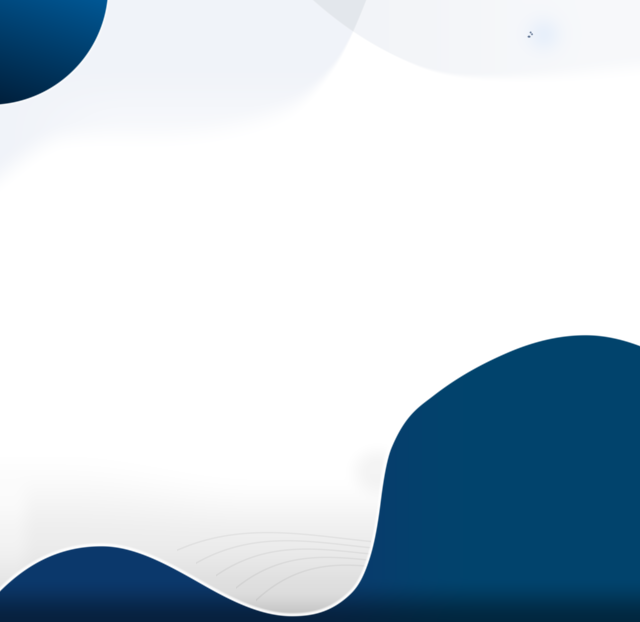
Write a WebGL 1 fragment shader that draws this background.

```glsl
precision highp float;
uniform vec2 u_resolution;

const float TOP = 0.974;

float hash(float n) {
  n = fract(n * 0.1031);
  n *= n + 33.33;
  return fract(n * (n + n));
}

// Cubic span between knots (x, height, slope); returns height and slope.
vec2 span(vec2 curve, float x, vec3 a, vec3 b) {
  if (x < a.x || x > b.x) return curve;
  float w = b.x - a.x, t = (x - a.x) / w, s = 1.0 - t;
  float height = s * s * ((1.0 + 2.0 * t) * a.y + t * w * a.z)
               + t * t * ((3.0 - 2.0 * t) * b.y - s * w * b.z);
  float slope = 6.0 * t * s * (b.y - a.y) / w
              + s * (1.0 - 3.0 * t) * a.z + t * (3.0 * t - 2.0) * b.z;
  return vec2(height, slope);
}

// Approximate signed distance, positive above the curve.
float above(float y, vec2 curve) {
  return (y - curve.x) / sqrt(1.0 + curve.y * curve.y);
}

vec2 waveCurve(float x) {
  vec2 c = vec2(0.432, 0.0);
  c = span(c, x, vec3(0.0, 0.048, 1.0), vec3(0.159, 0.1185, 0.0));
  c = span(c, x, vec3(0.159, 0.1185, 0.0), vec3(0.319, 0.057, -0.57));
  c = span(c, x, vec3(0.319, 0.057, -0.57), vec3(0.456, 0.009, 0.0));
  c = span(c, x, vec3(0.456, 0.009, 0.0), vec3(0.547, 0.043, 0.95));
  c = span(c, x, vec3(0.547, 0.043, 0.95), vec3(0.573, 0.086, 2.7));
  c = span(c, x, vec3(0.573, 0.086, 2.7), vec3(0.595, 0.189, 8.0));
  c = span(c, x, vec3(0.595, 0.189, 8.0), vec3(0.612, 0.273, 2.4));
  c = span(c, x, vec3(0.612, 0.273, 2.4), vec3(0.677, 0.354, 0.78));
  c = span(c, x, vec3(0.677, 0.354, 0.78), vec3(0.794, 0.422, 0.43));
  c = span(c, x, vec3(0.794, 0.422, 0.43), vec3(0.915, 0.449, 0.0));
  return span(c, x, vec3(0.915, 0.449, 0.0), vec3(1.0, 0.432, -0.38));
}

// Pale overlapping veils hanging from the top.
vec3 topVeils(vec3 color, vec2 p, float px) {
  float depth = TOP - p.y;
  vec2 left = vec2(-0.1, 0.0);
  left = span(left, p.x, vec3(0.0, 0.276, -0.8), vec3(0.104, 0.214, -0.1));
  left = span(left, p.x, vec3(0.104, 0.214, -0.1), vec3(0.26, 0.213, -0.05));
  left = span(left, p.x, vec3(0.26, 0.213, -0.05), vec3(0.443, 0.173, -0.45));
  left = span(left, p.x, vec3(0.443, 0.173, -0.45), vec3(0.521, 0.104, -1.3));
  left = span(left, p.x, vec3(0.521, 0.104, -1.3), vec3(0.573, -0.002, -2.6));
  vec2 right = vec2(-0.1, 0.0);
  right = span(right, p.x, vec3(0.488, -0.001, 0.9), vec3(0.651, 0.102, 0.4));
  right = span(right, p.x, vec3(0.651, 0.102, 0.4), vec3(0.781, 0.121, 0.0));
  right = span(right, p.x, vec3(0.781, 0.121, 0.0), vec3(1.0, 0.104, -0.1));

  float leftSoft = mix(0.025, px, smoothstep(0.42, 0.56, p.x));
  float leftVeil = smoothstep(leftSoft, -leftSoft, above(depth, left));
  leftVeil *= 1.0 - 0.55 * smoothstep(0.1, 0.23, depth) * smoothstep(0.0, 0.2, p.x);
  float rightSoft = mix(px, 0.02, smoothstep(0.6, 1.0, p.x));
  float rightVeil = smoothstep(rightSoft, -rightSoft, above(depth, right));
  rightVeil *= mix(1.0, 0.65, smoothstep(0.55, 0.95, p.x));

  color -= vec3(0.058, 0.047, 0.025) * leftVeil;
  color -= vec3(0.05, 0.042, 0.028) * rightVeil;
  return color - vec3(0.0, 0.005, 0.022) * leftVeil * rightVeil;
}

// Small blue smudge with a few dark specks.
vec3 smudge(vec3 color, vec2 p, float px) {
  vec2 q = p - vec2(0.85, 0.92);
  color -= vec3(0.055, 0.03, 0.0) * exp(-dot(q, q) * 1500.0);
  for (int i = 0; i < 4; i++) {
    float n = float(i) + 3.0;
    vec2 at = vec2(-0.021, 0.002) + vec2(0.007, 0.016) * (vec2(hash(n), hash(n + 17.0)) - 0.5);
    color = mix(color, vec3(0.25, 0.34, 0.48), 0.7 * smoothstep(0.0012 + px, 0.0, length(q - at)));
  }
  return color;
}

// Grey floor shading and the fan of fine lines.
vec3 greyFloor(vec3 color, vec2 p, float px) {
  float start = mix(0.275, 0.235, smoothstep(0.1, 0.4, p.x));
  float grey = 0.075 * smoothstep(start, 0.11, p.y);
  grey += 0.06 * smoothstep(0.13, 0.04, p.y) + 0.1 * smoothstep(0.05, 0.005, p.y);
  grey -= 0.025 * smoothstep(0.06, 0.02, p.x) * smoothstep(0.24, 0.17, p.y);
  vec2 q = (p - vec2(0.59, 0.235)) / vec2(0.055, 0.05);
  grey += 0.045 * smoothstep(1.0, 0.2, length(q));
  for (int i = 0; i < 5; i++) {
    float n = float(i);
    vec3 a = vec3(0.276 + 0.031 * n, 0.112 - 0.0195 * n, 0.45 + 0.12 * n);
    vec2 c = span(vec2(-1.0, 0.0), p.x, a, vec3(0.58, 0.126 - 0.0098 * n, -0.1));
    grey += 0.045 * smoothstep(0.0008 + px, 0.0, abs(above(p.y, c)));
  }
  return color - grey;
}

void main() {
  vec2 p = gl_FragCoord.xy / u_resolution * vec2(1.0, TOP);
  float px = 1.0 / min(u_resolution.x, u_resolution.y);
  vec3 color = topVeils(vec3(1.0), p, px);
  color = smudge(color, p, px);
  color = greyFloor(color, p, px);

  // Corner disc
  float disc = length(p - vec2(-0.016, 0.995)) - 0.185;
  float light = clamp((p.y - 0.81) * 4.6 + p.x * 1.5, 0.0, 1.0);
  vec3 discBlue = mix(vec3(0.0, 0.12, 0.23), vec3(0.0, 0.34, 0.58), light);
  color = mix(color, vec3(1.0), 0.7 * smoothstep(0.005, 0.0, disc));
  color = mix(color, discBlue, smoothstep(px, -px, disc));

  // Blue wave with a white rim
  float wave = above(p.y, waveCurve(p.x));
  vec3 waveBlue = mix(vec3(0.045, 0.22, 0.42), vec3(0.005, 0.262, 0.425), smoothstep(0.45, 0.75, p.x));
  waveBlue *= mix(1.0, 0.58, smoothstep(0.07, 0.0, p.y));
  color = mix(color, vec3(1.0), 0.9 * smoothstep(0.007, 0.002, wave));
  color = mix(color, waveBlue, smoothstep(px, -px, wave));
  gl_FragColor = vec4(color, 1.0);
}
```
